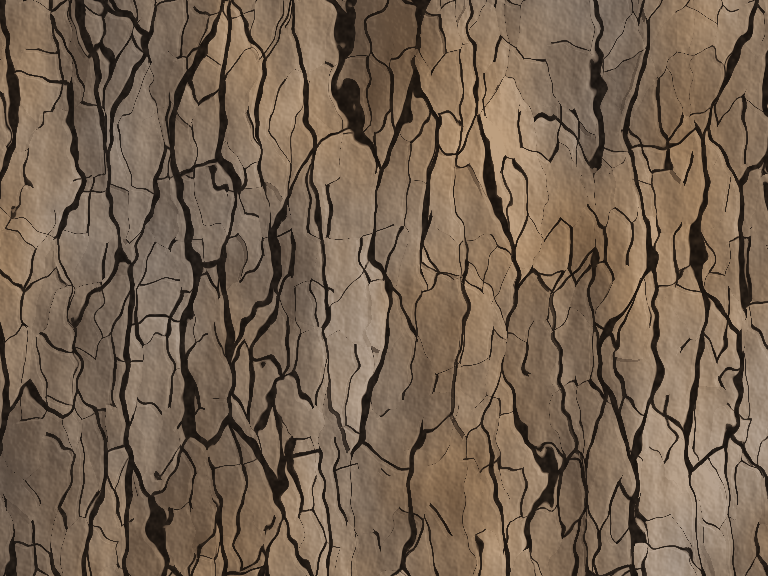
This texture is drawn by a WebGL 1 fragment shader. Its source:

```glsl
precision highp float;
// Sunlit tree bark: long flaking plates split by dark vertical fissures.
uniform vec2 u_resolution;

const vec3 FISSURE = vec3(0.08, 0.06, 0.045);
const vec3 UMBER = vec3(0.38, 0.31, 0.25);
const vec3 TAN = vec3(0.60, 0.51, 0.42);
const vec3 PALE = vec3(0.72, 0.63, 0.54);

float hash(vec2 p) {
  vec3 v = fract(p.xyx * 0.1031);
  v += dot(v, v.yzx + 33.33);
  return fract((v.x + v.y) * v.z);
}

float noise(vec2 p) {
  vec2 i = floor(p), f = fract(p);
  f = f * f * (3.0 - 2.0 * f);
  float low = mix(hash(i), hash(i + vec2(1.0, 0.0)), f.x);
  float high = mix(hash(i + vec2(0.0, 1.0)), hash(i + 1.0), f.x);
  return mix(low, high, f.y);
}

float fbm(vec2 p) {
  float sum = 0.0, amp = 0.53;
  for (int i = 0; i < 4; i++) {
    sum += amp * noise(p);
    p = p * 2.03 + vec2(17.3, 9.1);
    amp *= 0.5;
  }
  return sum;
}

vec2 cellPoint(vec2 cell) {
  return cell + 0.08 + 0.84 * vec2(hash(cell), hash(cell + 71.7));
}

// Irregular plates: x = signed distance to the gap, y = random value of the plate.
// Widths: x for level gaps, y for upright gaps; "closed" is the share of shut gaps.
vec2 plates(vec2 p, vec2 scale, vec2 widths, float closed) {
  vec2 q = p * scale + 40.0, home = floor(q), nearest = home, toNearest = vec2(9.0);
  for (int j = -1; j <= 1; j++) {
    for (int i = -1; i <= 1; i++) {
      vec2 cell = home + vec2(float(i), float(j));
      vec2 d = cellPoint(cell) - q;
      if (dot(d, d) < dot(toNearest, toNearest)) {
        toNearest = d;
        nearest = cell;
      }
    }
  }
  float gap = 1.0;
  for (int j = -2; j <= 2; j++) {
    for (int i = -2; i <= 2; i++) {
      vec2 cell = nearest + vec2(float(i), float(j));
      vec2 d = cellPoint(cell) - q, across = d - toNearest;
      if (dot(across, across) > 0.0001) {
        vec2 slope = normalize(across) * scale;
        float reach = dot(0.5 * (d + toNearest), normalize(across)) / length(slope);
        float upright = abs(slope.x) / length(slope);
        float opening = hash(cell + nearest + 13.0) - closed;
        float width = mix(widths.x, widths.y, upright * upright);
        gap = min(gap, reach - width * clamp(opening * 3.0, -1.0, 1.0));
      }
    }
  }
  return vec2(gap, hash(nearest + 5.5));
}

// Bark surface: x = height, y = tone of the plate, z = openness of the cracks.
vec3 relief(vec2 p, float rough, float blur) {
  vec2 warp = vec2(fbm(p * vec2(9.0, 5.0)), fbm(p * vec2(7.0, 8.0) + 31.0)) - 0.5;
  vec2 jag = vec2(noise(p * vec2(50.0, 38.0)), noise(p * 45.0 + 12.0)) - 0.5;
  vec2 q = p + 0.085 * warp + 0.011 * jag;
  float swell = 0.35 + 1.1 * noise(p * vec2(22.0, 11.0) + 3.0) + 0.8 * rough;
  vec2 large = plates(q, vec2(12.5, 3.9), vec2(0.0013, 0.0051) * swell, 0.13);
  vec2 small = plates(q + 3.7, vec2(24.0, 10.0), vec2(0.0011, 0.0022) * swell, 0.52 - 0.25 * rough);
  float gap = min(large.x, small.x);
  float open = 1.0 - smoothstep(-blur, blur, gap);
  float tone = 0.65 * large.y + 0.35 * small.y;
  return vec3((0.55 + 0.45 * tone) * (1.0 - open), tone, open);
}

float grain(vec2 p) {
  return 0.6 * noise(p * vec2(125.0, 105.0)) + 0.4 * noise(p * vec2(260.0, 220.0));
}

vec3 barkColor(float tone) {
  vec3 color = mix(FISSURE, UMBER, smoothstep(0.0, 0.45, tone));
  color = mix(color, TAN, clamp((tone - 0.45) / 0.33, 0.0, 1.0));
  return mix(color, PALE, clamp((tone - 0.78) / 0.2, 0.0, 1.0));
}

void main() {
  vec2 p = gl_FragCoord.xy / u_resolution.y;
  float blur = max(0.0009, 0.7 / u_resolution.y);
  vec2 toLight = vec2(0.0065, 0.0045);
  float rough = smoothstep(0.52, 0.8, noise(p * vec2(5.5, 1.7) + 8.3));

  // Plates and the shadows they cast to the lower left
  vec3 here = relief(p, rough, blur);
  vec3 sunward = relief(p + toLight, rough, blur);
  float rise = sunward.x - here.x;
  float shadow = smoothstep(0.08, 0.2, rise);
  float rim = smoothstep(0.1, 0.6, -rise);

  // Weathering, upright fibres and gritty surface
  float weather = fbm(p * vec2(8.0, 5.0) + 20.0) - 0.5;
  float fibre = fbm(p * vec2(65.0, 20.0)) - 0.5;
  float grit = grain(p) - grain(p + toLight * 0.45);
  float tone = 0.75 + 0.42 * weather + 0.26 * (here.y - 0.5) + 0.24 * fibre + 0.2 * grit;
  tone += 0.07 * rim - 0.17 * rough - 0.13 * (1.0 - smoothstep(0.0, 0.65, p.x));
  tone *= 1.0 - 0.65 * shadow;
  tone = mix(tone, 0.03 + 0.16 * grain(p + 4.0), here.z);

  // Warm fresh patches among cooler grey ones
  float warmth = fbm(p * vec2(5.0, 3.5) + 53.0) - 0.5;
  vec3 tint = 1.0 + warmth * vec3(0.12, -0.04, -0.3);
  gl_FragColor = vec4(clamp(barkColor(tone) * tint, 0.0, 1.0), 1.0);
}
```
